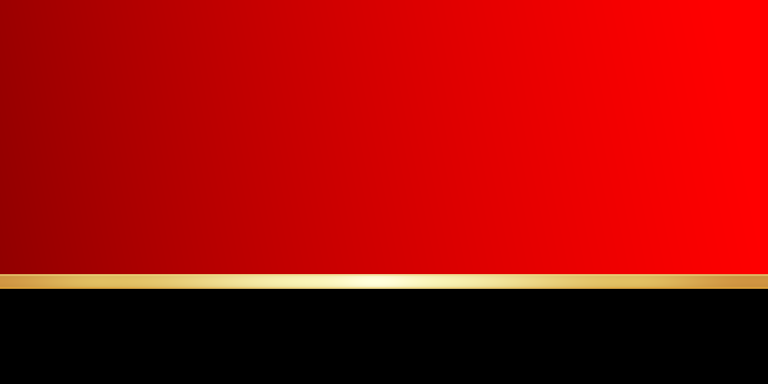
Give the GLSL for this background, as a Shadertoy shader.

```glsl
// Draws a red gradient panel above a black base, split by a polished gold strip.

const float STRIP_TOP = 0.2860;
const float STRIP_BOTTOM = 0.2480;
const float RIM = 0.0052;              // height of the strip's bevelled rims
const float RED_TILT = 0.10;           // sideways lean of the red gradient
const vec3 RED_CURVE = vec3(0.59, 0.56, -0.14);
const vec3 BASE_BLACK = vec3(0.0);
const vec3 GOLD_DEEP = vec3(0.80, 0.57, 0.25);
const vec3 GOLD_MID = vec3(0.87, 0.74, 0.38);
const vec3 GOLD_PALE = vec3(0.96, 0.94, 0.70);
const vec3 GOLD_SHINE = vec3(1.0, 1.0, 0.90);
const vec3 RIM_LIGHT = vec3(0.98, 0.88, 0.52);
const vec3 RIM_WARM = vec3(0.91, 0.66, 0.22);

// Red brightens to the right, along a slightly leaning axis.
vec3 redPanel(vec2 uv) {
    float t = uv.x + RED_TILT * (uv.y - 0.64);
    float red = RED_CURVE.x + t * (RED_CURVE.y + t * RED_CURVE.z);
    return vec3(clamp(red, 0.0, 1.0), 0.0, 0.0);
}

// Gold runs from deep ends to a pale centre, with a small shine.
vec3 goldStrip(vec2 uv, float pixel) {
    float side = abs(uv.x - 0.48);
    vec3 gold = mix(GOLD_MID, GOLD_DEEP, smoothstep(0.34, 0.50, side));
    gold = mix(gold, GOLD_PALE, 1.0 - smoothstep(0.06, 0.34, side));
    gold = mix(gold, GOLD_SHINE, 0.7 * exp(-pow((uv.x - 0.49) / 0.05, 2.0)));

    // Soft vertical sheen and bevelled rims
    float height = (uv.y - STRIP_BOTTOM) / (STRIP_TOP - STRIP_BOTTOM);
    gold *= 0.95 + 0.07 * sin(3.14159 * clamp(height, 0.0, 1.0));
    float topRim = smoothstep(-pixel, pixel, uv.y - STRIP_TOP + RIM);
    float lowRim = smoothstep(-pixel, pixel, STRIP_BOTTOM + RIM - uv.y);
    float centre = 1.0 - smoothstep(0.0, 0.4, side);
    gold = mix(gold, RIM_LIGHT, 0.5 * topRim);
    return mix(gold, mix(RIM_WARM, RIM_LIGHT, centre), 0.75 * lowRim);
}

void mainImage(out vec4 fragColor, in vec2 fragCoord) {
    vec2 uv = fragCoord / iResolution.xy;
    float pixel = 0.6 / iResolution.y;

    // Stack the base, the strip and the panel
    float aboveBase = smoothstep(-pixel, pixel, uv.y - STRIP_BOTTOM);
    float aboveStrip = smoothstep(-pixel, pixel, uv.y - STRIP_TOP);
    vec3 color = mix(BASE_BLACK, goldStrip(uv, pixel), aboveBase);
    color = mix(color, redPanel(uv), aboveStrip);
    fragColor = vec4(clamp(color, 0.0, 1.0), 1.0);
}
```
